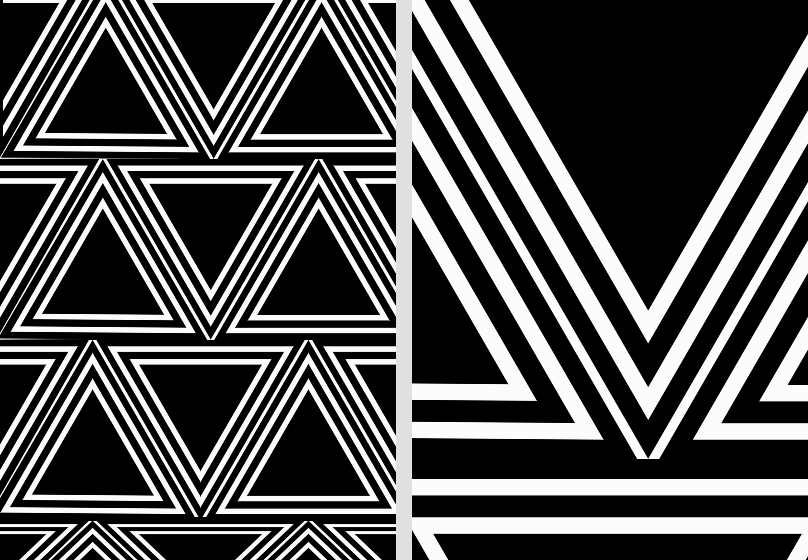
Left: the whole. Right: its middle third, enlarged.
Give the GLSL for this pattern, as a Shadertoy shader.

```glsl
// Rows of interlocking upright and inverted triangles, each a pair of nested white outlines on black.
// One triangle is drawn as a distance field; a half-turn across its slanted side gives the inverted
// one. Rows shift sideways, the last is squashed, and the first column has slight drafting flaws.

// Coverage of a stripe of given half width, centred where d equals centre.
float stripe(float d, float centre, float halfWidth, float aa) {
    return 1.0 - smoothstep(-0.5 * aa, 0.5 * aa, abs(d - centre) - halfWidth);
}

// Signed distance to the slanted sides of an upright triangle, y pointing down.
float slantedSides(vec2 p) {
    return abs(p.x) * 0.866 - (p.y - 18.0) * 0.5;
}

float triangleRow(vec2 p, float row, float aa) {
    const vec2 cell = vec2(296.0, 248.0);
    float axis = row < 0.5 ? 145.0 : (row < 1.5 ? 141.0 : 127.0);
    float x = p.x - axis;
    float column = floor(x / cell.x + 0.5);
    vec2 q = vec2(x - column * cell.x, p.y);
    bool firstColumn = column < 0.5;

    // Divider between neighbours, thinning out down the far left side
    float side = slantedSides(q);
    float divider = 2.2;
    if (firstColumn && q.x < 0.0) divider = mix(2.2, 0.6, q.y / cell.y);
    float ink = stripe(side, 11.1, divider, aa);

    // Half-turn into the inverted triangle, or tilt the first upright base
    if (side > 11.1) {
        q = vec2(0.5 * cell.x - abs(q.x), cell.y - q.y);
        side = slantedSides(q);
    } else if (firstColumn) {
        q.y -= (q.x - 128.0) * 0.008;
    }

    // Two nested outlines
    float d = max(side, q.y - 239.0);
    ink = max(ink, stripe(d, -3.75, 3.75, aa));
    return max(ink, stripe(d, -21.25, 3.75, aa));
}

void mainImage(out vec4 fragColor, in vec2 fragCoord) {
    // The canvas is 768 units tall, measured from its top left
    float aa = 768.0 / iResolution.y;
    vec2 p = vec2(fragCoord.x, iResolution.y - fragCoord.y) * aa;

    float row = floor((p.y + 30.0) / 248.0);
    vec2 local = vec2(p.x, p.y + 30.0 - row * 248.0);
    bool squashed = row > 2.5;
    if (squashed) local.y /= 0.55;

    float ink = triangleRow(local, row, squashed ? aa * 1.4 : aa);

    // Black gap below the third row
    if (row > 1.5 && !squashed) ink *= 1.0 - smoothstep(-0.5, 0.5, (local.y - 243.0) / aa);

    // Tapering sliver under the first two rows, and a bare left margin beside the first
    if (row < 1.5) {
        float reach = row < 0.5 ? 245.0 : 120.0;
        float sliver = 0.8 * max(1.0 - p.x / reach, 0.0);
        ink = max(ink, stripe(local.y, 247.0, sliver, aa) * step(p.x, reach));
    }
    if (row < 0.5 && local.y < 240.0) ink *= smoothstep(-0.5, 0.5, (p.x - 4.0) / aa);

    fragColor = vec4(vec3(0.99 * ink), 1.0);
}
```
